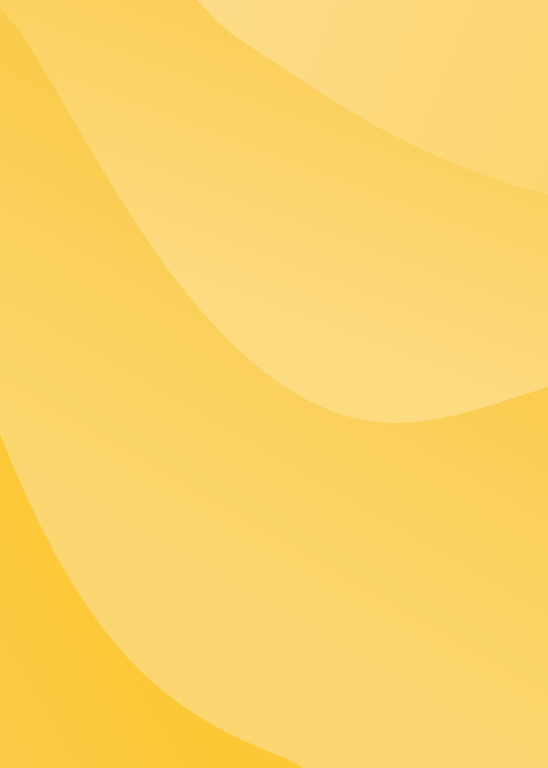
This background is drawn by a WebGL 1 fragment shader. Its source:

```glsl
precision highp float;
// Warm yellow backdrop of four overlapping, softly shaded wave layers.
uniform vec2 u_resolution;

// Cubic Hermite span between two knots, each holding (x, y, slope).
float hermite(float x, vec3 a, vec3 b) {
  float width = b.x - a.x;
  float t = (x - a.x) / width;
  float s = 1.0 - t;
  float ends = mix(a.y, b.y, t * t * (3.0 - 2.0 * t));
  return ends + width * t * s * (a.z * s - b.z * t);
}

// Smooth curve through five knots ordered by x.
float curve(float x, vec3 a, vec3 b, vec3 c, vec3 d, vec3 e) {
  if (x < b.x) return hermite(x, a, b);
  if (x < c.x) return hermite(x, b, c);
  if (x < d.x) return hermite(x, c, d);
  return hermite(x, d, e);
}

// Wave edges: depth below the top of the canvas, both axes from 0 to 1.
float upperEdge(float x) {
  return curve(x, vec3(0.0, -0.35, 0.8), vec3(0.3595, 0.0, 0.785),
               vec3(0.438, 0.052, 0.464), vec3(0.6934, 0.1667, 0.392),
               vec3(1.0, 0.2539, 0.2));
}

float middleEdge(float x) {
  return curve(x, vec3(0.0, 0.0104, 0.71), vec3(0.1277, 0.1497, 1.22),
               vec3(0.3285, 0.3711, 0.91), vec3(0.7208, 0.5508, 0.0),
               vec3(1.0, 0.5039, -0.22));
}

float lowerEdge(float x) {
  return curve(x, vec3(0.0, 0.5651, 1.82), vec3(0.2372, 0.8594, 0.756),
               vec3(0.52, 0.987, 0.285), vec3(0.553, 1.0, 0.43),
               vec3(1.0, 1.25, 0.6));
}

// Antialiased coverage above an edge, given its depth here and one pixel on.
float coverAbove(float depth, float edge, float nextEdge) {
  float rise = (nextEdge - edge) * u_resolution.y;
  float pixels = (edge - depth) * u_resolution.y / sqrt(1.0 + rise * rise);
  return smoothstep(-0.75, 0.75, pixels);
}

// Linear blend of two colours along the line from start to end.
vec3 gradient(vec2 p, vec2 start, vec2 end, vec3 from, vec3 to) {
  vec2 axis = end - start;
  return mix(from, to, clamp(dot(p - start, axis) / dot(axis, axis), 0.0, 1.0));
}

void main() {
  vec2 uv = gl_FragCoord.xy / u_resolution;
  float x = uv.x;
  float depth = 1.0 - uv.y;
  float nextX = x + 1.0 / u_resolution.x;
  vec2 p = vec2(x * u_resolution.x / u_resolution.y, depth);

  // Layer colours
  vec3 corner = gradient(p, vec2(0.0, 1.0), vec2(0.206, 0.88),
                         vec3(0.988, 0.8, 0.282), vec3(0.992, 0.784, 0.212));
  vec3 lowerBand = gradient(p, vec2(0.714, 0.492), vec2(0.488, 0.883),
                            vec3(0.98, 0.8, 0.306), vec3(0.988, 0.841, 0.443));
  vec3 middleBand = gradient(p, vec2(0.257, 0.0), vec2(0.138, 0.318),
                             vec3(0.982, 0.808, 0.345), vec3(0.992, 0.857, 0.5));
  vec3 upperBand = gradient(p, vec2(0.286, 0.03), vec2(0.714, 0.2),
                            vec3(0.992, 0.863, 0.53), vec3(0.99, 0.841, 0.445));

  // Stack the layers from the bottom corner upwards
  vec3 color = corner;
  color = mix(color, lowerBand, coverAbove(depth, lowerEdge(x), lowerEdge(nextX)));
  color = mix(color, middleBand, coverAbove(depth, middleEdge(x), middleEdge(nextX)));
  color = mix(color, upperBand, coverAbove(depth, upperEdge(x), upperEdge(nextX)));
  gl_FragColor = vec4(color, 1.0);
}
```
